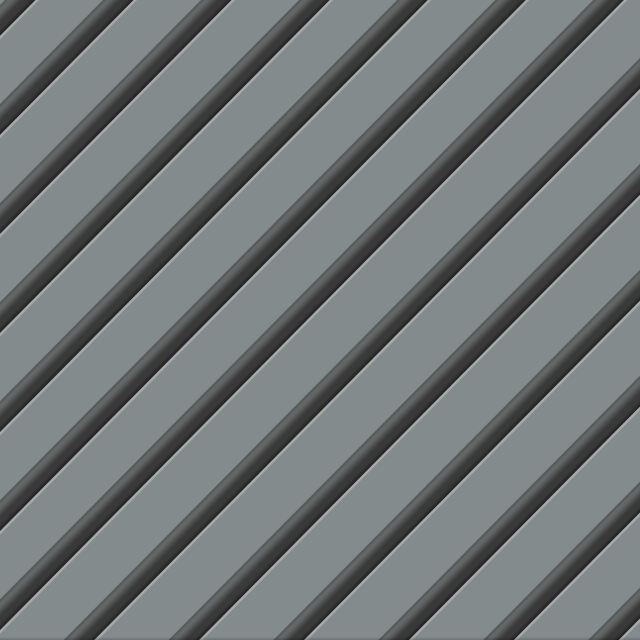
Give the GLSL for this pattern, as a WebGL 2 fragment shader.

```glsl
#version 300 es
precision highp float;
// Grey panel crossed by thirteen rising diagonal grooves with a bevelled profile.
// A diagonal coordinate is folded into a signed distance to the nearest groove,
// then the shading is layered across that distance.

uniform vec2 u_resolution;
out vec4 fragColor;

// Signed distance along the diagonal to the nearest groove's lower lip.
float grooveDistance(vec2 p) {
    float diagonal = p.x + p.y + 0.005 * (p.x - p.y);
    float upperPitch = 0.154, lowerPitch = 0.1647;   // wider spacing past the centre
    float phase = (min(diagonal, 1.0) - 0.056) / upperPitch
                + max(diagonal - 1.0, 0.0) / lowerPitch;
    float pitch = diagonal < 1.0 ? upperPitch : lowerPitch;
    return (fract(phase + 0.5) - 0.5) * pitch;
}

// Soft-edged band between two distances.
float band(float d, float start, float end, float soft) {
    return smoothstep(start - soft, start + soft, d)
         * (1.0 - smoothstep(end - soft, end + soft, d));
}

void main() {
    vec2 uv = gl_FragCoord.xy / u_resolution;
    float d = grooveDistance(vec2(uv.x, 1.0 - uv.y));
    float soft = max(1.0 / min(u_resolution.x, u_resolution.y), 0.0014);

    vec3 panel = vec3(0.518, 0.545, 0.549);

    // Rounded groove body: light upper shoulder falling into shadow
    vec3 groove = mix(vec3(0.395, 0.405, 0.405), vec3(0.225),
                      smoothstep(-0.040, -0.019, d));
    groove = mix(groove, vec3(0.145), smoothstep(-0.012, -0.001, d));

    // Thin shaded crease above the shoulder
    groove = mix(groove, vec3(0.325, 0.34, 0.34),
                 0.8 * band(d, -0.048, -0.0435, 0.0018));

    vec3 color = mix(panel, groove, band(d, -0.0485, 0.0, soft));

    // Bright lip below the groove
    color = mix(color, vec3(0.65, 0.665, 0.67), band(d, 0.0, 0.0052, soft));

    // Faint shadow along the bottom border
    color *= mix(0.86, 1.0, smoothstep(0.0, 0.006, uv.y));

    fragColor = vec4(color, 1.0);
}
```
